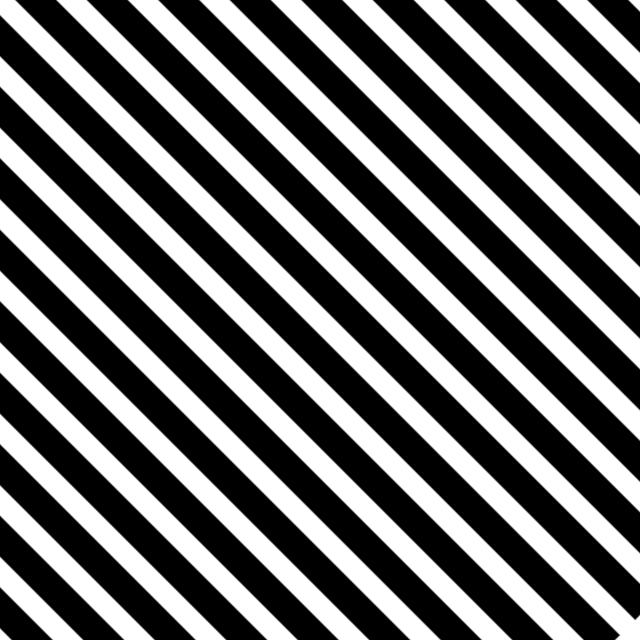
Give the GLSL for this pattern, as a WebGL 2 fragment shader.

```glsl
#version 300 es
precision highp float;
// Draws evenly spaced white diagonal stripes on black, with a clipped lower right corner.

uniform vec2 u_resolution;
out vec4 outColor;

const vec3 BLACK = vec3(0.0);
const vec3 WHITE = vec3(1.0);

const float STRIPE_PERIOD = 0.0790;  // centre to centre, across the stripes
const float STRIPE_WIDTH = 0.0337;
const float STRIPE_END = 0.6795;     // along the stripes, from the canvas centre
const float EDGE_SOFTNESS = 0.0018;

// Rotates by 45 degrees: x runs down to the right along the stripes, y across them.
vec2 toDiagonal(vec2 p) {
    return vec2(p.x - p.y, p.x + p.y) * sqrt(0.5);
}

// Signed distance to the nearest stripe, negative inside.
float stripeDistance(float across, float period, float width) {
    float offset = (fract(across / period + 0.5) - 0.5) * period;
    return abs(offset) - 0.5 * width;
}

// Smooth coverage of a signed distance.
float coverage(float distanceToEdge, float softness) {
    return 1.0 - smoothstep(-softness, softness, distanceToEdge);
}

void main() {
    vec2 uv = gl_FragCoord.xy / u_resolution;
    float pixel = 1.0 / min(u_resolution.x, u_resolution.y);
    float softness = max(EDGE_SOFTNESS, 0.7 * pixel);
    vec2 diagonal = toDiagonal(uv - 0.5);

    // Join the stripes with the white corner beyond their ends.
    float stripes = stripeDistance(diagonal.y, STRIPE_PERIOD, STRIPE_WIDTH);
    float corner = STRIPE_END - diagonal.x;
    float white = coverage(min(stripes, corner), softness);

    outColor = vec4(mix(BLACK, WHITE, white), 1.0);
}
```
